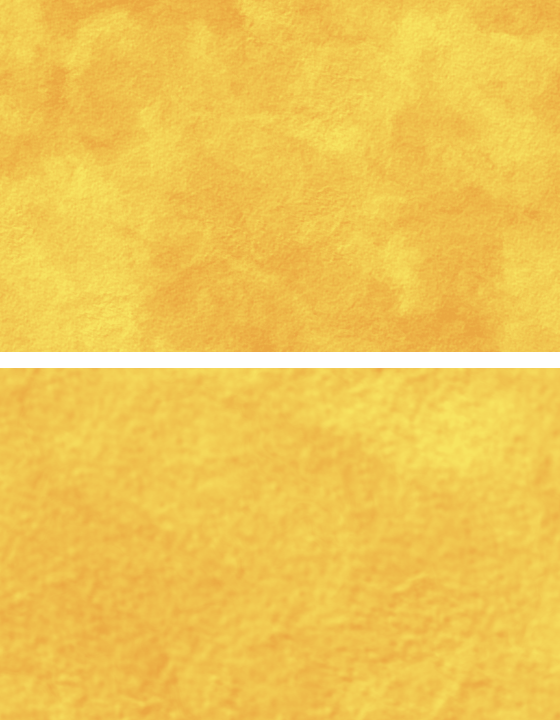
Top: the whole. Bottom: its middle third, enlarged.
This texture is drawn by a WebGL 1 fragment shader. Its source:

```glsl
precision highp float;
// Golden mottled plaster paper: warped cloud noise forms amber and yellow
// washes, thresholded noise gives them ragged painted edges, and a side-lit
// height field adds fine paper grain and scattered creases.

uniform vec2 u_resolution;

const vec3 AMBER = vec3(0.922, 0.674, 0.262);
const vec3 GOLD = vec3(0.944, 0.780, 0.312);
const vec3 LEMON = vec3(0.968, 0.882, 0.370);
const vec2 LIGHT_STEP = vec2(-0.0018, 0.0024);

float hash(vec2 cell) {
  return fract(sin(dot(cell, vec2(127.1, 311.7))) * 43758.5453);
}

float valueNoise(vec2 p) {
  vec2 cell = floor(p);
  vec2 f = fract(p);
  vec2 blend = f * f * (3.0 - 2.0 * f);
  float low = mix(hash(cell), hash(cell + vec2(1.0, 0.0)), blend.x);
  float high = mix(hash(cell + vec2(0.0, 1.0)), hash(cell + vec2(1.0)), blend.x);
  return mix(low, high, blend.y);
}

// Layered noise in 0..1; each octave is turned to hide the lattice.
float fbm(vec2 p, float gain) {
  mat2 turn = mat2(0.8, 0.6, -0.6, 0.8);
  float sum = 0.0;
  float amplitude = 1.0;
  float total = 0.0;
  for (int i = 0; i < 6; i++) {
    sum += amplitude * valueNoise(p);
    total += amplitude;
    amplitude *= gain;
    p = turn * p * 2.03 + vec2(17.3, 9.1);
  }
  return sum / total;
}

// Pushes a point sideways so that blotches curl and fray.
vec2 warp(vec2 p, float frequency, float strength) {
  vec2 q = p * frequency;
  vec2 push = vec2(fbm(q + vec2(3.1, 8.4), 0.6), fbm(q + vec2(41.7, 22.9), 0.6));
  return p + strength * (push - 0.5);
}

// A ragged wash of paint with an edge of the given softness.
float wash(vec2 p, float frequency, float softness) {
  float field = fbm(p * frequency, 0.62);
  return smoothstep(0.5 - softness, 0.5 + softness, field) - 0.5;
}

// Paper surface: fibre grain on a slightly coarser tooth.
float grainHeight(vec2 p) {
  mat2 tilt = mat2(0.88, 0.47, -0.47, 0.88);
  return 0.75 * valueNoise(tilt * p * 165.0) + 0.6 * valueNoise(p.yx * 96.0 + 31.0)
       + 0.45 * valueNoise(tilt * p * 47.0 + 11.0);
}

// Thin folded ridges, seen along the middle contour of a noise field.
float creaseHeight(vec2 p) {
  float field = fbm(p * vec2(6.5, 9.5) + vec2(63.0, 5.0), 0.58);
  return 1.0 - smoothstep(0.0, 0.08, abs(field - 0.5));
}

vec3 paperColour(float tone) {
  vec3 dark = mix(GOLD, AMBER, clamp(-tone * 0.45, 0.0, 1.15));
  return mix(dark, LEMON, clamp(tone * 0.45, 0.0, 1.1));
}

void main() {
  vec2 p = gl_FragCoord.xy / u_resolution.y;
  vec2 curled = warp(p, 3.6, 0.36);

  // Broad clouds and two sizes of painted wash
  float cloud = (fbm(curled * 2.8 + vec2(5.2, 1.7), 0.58) - 0.5) * 5.6;
  float broadWash = wash(curled + vec2(7.6, 2.3), 3.6, 0.075);
  float smallWash = wash(curled + vec2(19.4, 13.8), 7.5, 0.085);
  float flecks = fbm(p * vec2(26.0, 32.0) + vec2(2.0, 47.0), 0.75) - 0.5;

  // Relief lit from the upper left, with a little unlit speckle
  float grain = grainHeight(p - LIGHT_STEP) - grainHeight(p + LIGHT_STEP);
  float speckle = valueNoise(p * 190.0 + vec2(83.0, 19.0)) - 0.5;
  float crease = creaseHeight(p - LIGHT_STEP) - creaseHeight(p + LIGHT_STEP);
  float creased = smoothstep(0.46, 0.64, fbm(p * 3.0 + vec2(29.0, 71.0), 0.5));

  float tone = 0.12 + cloud + 1.35 * broadWash + 0.95 * smallWash + 2.0 * flecks;
  tone += 1.45 * grain + 0.8 * speckle + 1.5 * creased * crease;
  gl_FragColor = vec4(paperColour(tone), 1.0);
}
```
